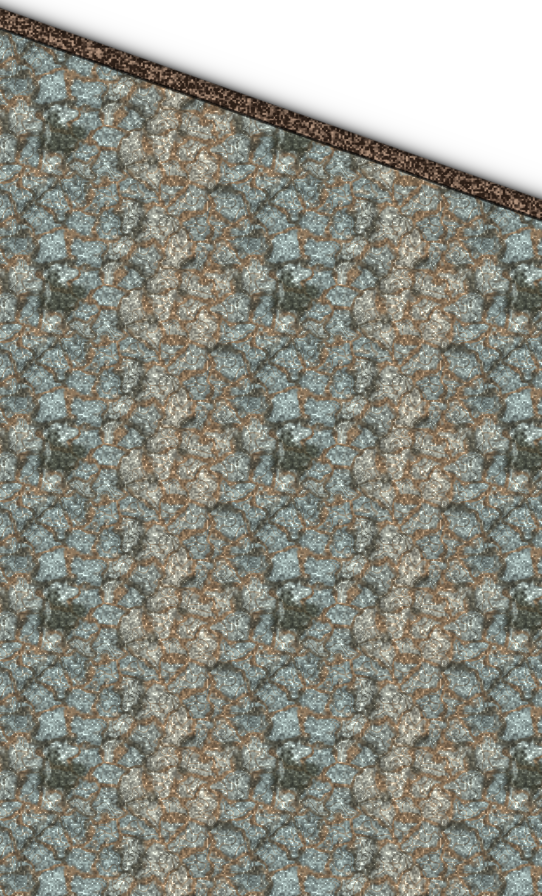
Give the GLSL for this texture, as a Shadertoy shader.

```glsl
// Weathered blue-grey stone paving, tiled from one repeating block, cut by a sloping
// gravel kerb with a soft shadow on white. Stones are wrapped Voronoi cells whose
// borders become rusty joints; wrapped value noise adds grain, wear and stains.

#define TILE vec2(0.2604, 0.1777)     // size of one repeat, in canvas heights
#define STAIN_AT vec2(0.074, 0.6745)  // centre of the dark stain in one repeat
#define STONES vec2(8.0, 6.0)         // stones per repeat
#define JITTER 0.86
#define JOINT 0.085                   // half width of joints, in stone units
#define GRAIN 0.50
#define KERB_TOP 0.991                // height of the kerb at the left side
#define KERB_SLOPE 0.354
#define KERB_WIDTH 0.0215
#define SHADOW 0.0065

const vec3 BLUE_STONE = vec3(0.53, 0.59, 0.58);
const vec3 WARM_STONE = vec3(0.58, 0.57, 0.52);
const vec3 RUST = vec3(0.55, 0.43, 0.31);
const vec3 SOIL = vec3(0.31, 0.30, 0.25);
const vec3 STAIN = vec3(0.23, 0.24, 0.19);
const vec3 KERB_DARK = vec3(0.17, 0.12, 0.09);
const vec3 KERB_LIGHT = vec3(0.72, 0.60, 0.51);

float hash(vec2 p) {
    vec3 h = fract(p.xyx * 0.1031);
    h += dot(h, h.yzx + 33.33);
    return fract((h.x + h.y) * h.z);
}

// Value noise on a lattice that wraps after 'period' cells
float noise(vec2 p, vec2 period, float seed) {
    vec2 i = floor(p), f = fract(p);
    f = f * f * (3.0 - 2.0 * f);
    vec2 a = mod(i, period) + seed, b = mod(i + 1.0, period) + seed;
    return mix(mix(hash(a), hash(vec2(b.x, a.y)), f.x),
               mix(hash(vec2(a.x, b.y)), hash(b), f.x), f.y);
}

// Noise over the repeat, with 'cells' lattice cells per repeat
float tileNoise(vec2 q, vec2 cells, float seed) {
    return noise(q * cells, cells, seed);
}

vec2 stoneCentre(vec2 cell, vec2 period, float seed) {
    vec2 w = mod(cell, period) + seed;
    return cell + 0.5 + JITTER * (vec2(hash(w), hash(w + 57.0)) - 0.5);
}

// Wrapped Voronoi: x = distance to the border, y = random value of the stone
vec2 stones(vec2 p, vec2 period, float seed) {
    vec2 base = floor(p), nearest = vec2(0.0), owner = base;
    float best = 9.0;
    for (int y = -1; y <= 1; y++)
    for (int x = -1; x <= 1; x++) {
        vec2 cell = base + vec2(x, y);
        vec2 r = stoneCentre(cell, period, seed) - p;
        if (dot(r, r) < best) { best = dot(r, r); nearest = r; owner = cell; }
    }
    float border = 9.0;
    for (int y = -2; y <= 2; y++)
    for (int x = -2; x <= 2; x++) {
        vec2 r = stoneCentre(owner + vec2(x, y), period, seed) - p;
        vec2 gap = r - nearest;
        if (dot(gap, gap) > 1e-4)
            border = min(border, dot(0.5 * (r + nearest), normalize(gap)));
    }
    return vec2(border, hash(mod(owner, period) + seed + 91.0));
}

vec3 paving(vec2 p) {
    vec2 q = (p - STAIN_AT) / TILE;
    vec2 warp = vec2(tileNoise(q, vec2(24, 18), 3.0), tileNoise(q, vec2(24, 18), 40.0)) - 0.5;
    vec2 g = q * STONES + 0.38 * warp;
    vec2 big = stones(g, STONES, 11.0);
    vec2 small = stones(g * 2.0 + warp, STONES * 2.0, 70.0);

    float cloud = tileNoise(q, vec2(4, 3), 21.0);
    float patches = tileNoise(q, vec2(16, 11), 33.0);
    float fine = tileNoise(q, vec2(134, 92), 5.0);
    float coarse = tileNoise(q, vec2(67, 46), 17.0);
    float warmth = 0.5 - 0.5 * cos(6.28318 * q.x);

    // Stone faces, each with its own tone and a worn, darker rim
    vec3 col = mix(BLUE_STONE, WARM_STONE, clamp(0.6 * warmth + 0.8 * (big.y - 0.5), 0.0, 1.0));
    col *= 0.86 + 0.18 * big.y + 0.14 * patches;
    col *= mix(0.86, 1.06, smoothstep(0.04, 0.32, big.x));

    // Fine cracks splitting some stones, then the main joints
    float split = smoothstep(0.13, 0.02, small.x) * smoothstep(0.35, 0.7, cloud + 0.25 * warmth);
    float joint = smoothstep(JOINT * 1.7, JOINT * 0.35, big.x + 0.09 * (coarse - 0.5));
    vec3 fill = mix(SOIL, RUST, smoothstep(0.2, 0.65, patches + 0.15 * warmth));
    col = mix(col, fill, max(0.8 * joint, 0.45 * split));

    // Dark stain with a ragged outline
    vec2 s = (fract(q + 0.5) - 0.5) * vec2(1.0, 0.78);
    float stain = smoothstep(0.095, 0.04, length(s) + 0.12 * (patches - 0.5) + 0.05 * (coarse - 0.5));
    col = mix(col, STAIN, 0.75 * stain);

    // Mineral grain and bright chips
    col *= 1.0 + GRAIN * (1.1 * (fine - 0.5) + 0.6 * (coarse - 0.5));
    return col + 0.20 * smoothstep(0.78, 0.98, fine) * (1.0 - 0.6 * stain);
}

vec3 kerb(vec2 p) {
    float grit = noise(p * 480.0, vec2(600.0), 7.0);
    float lumps = noise(p * 210.0, vec2(300.0), 29.0);
    return mix(KERB_DARK, KERB_LIGHT, smoothstep(0.25, 0.95, 0.65 * grit + 0.35 * lumps));
}

void mainImage(out vec4 fragColor, in vec2 fragCoord) {
    vec2 p = fragCoord / iResolution.y;
    float px = 1.0 / iResolution.y;
    vec2 normal = normalize(vec2(KERB_SLOPE, 1.0));
    float d = dot(p - vec2(0.0, KERB_TOP), normal);  // height above the kerb's upper edge
    float inner = d + KERB_WIDTH;

    vec3 col = mix(paving(p), kerb(p), smoothstep(-px, px, inner));
    col *= 1.0 - 0.65 * smoothstep(0.0025, 0.0005, abs(inner));  // seam below the kerb
    col *= 1.0 - 0.35 * smoothstep(-0.005, 0.0, d);
    vec3 backdrop = vec3(1.0 - 0.65 * exp(-max(d, 0.0) / SHADOW));
    fragColor = vec4(mix(col, backdrop, smoothstep(-px, px, d)), 1.0);
}
```
